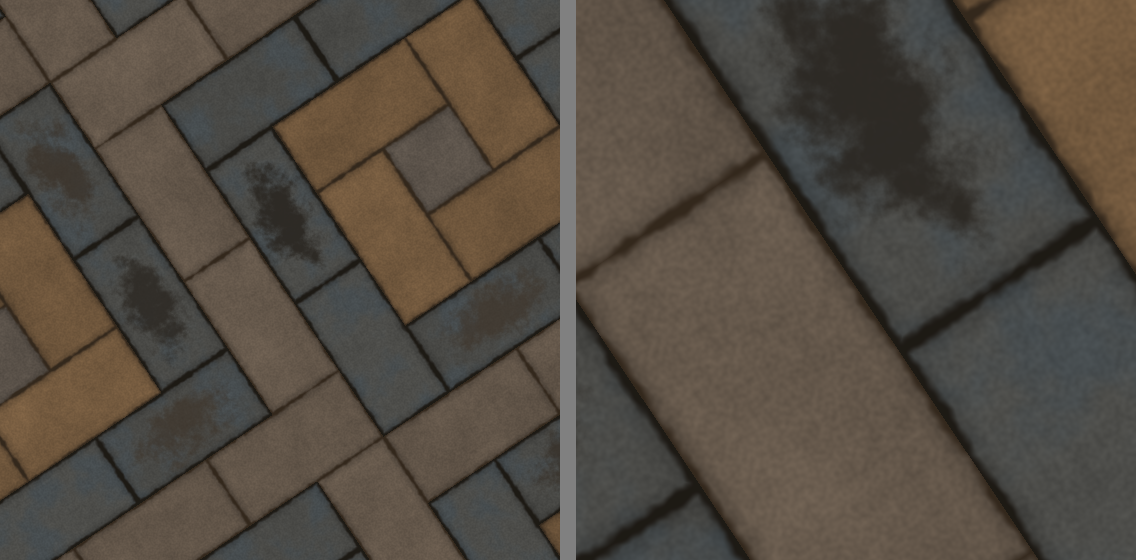
Left, the full canvas; right, a detail of the centre.
This texture is drawn by a three.js fragment shader. Its source:

```glsl
// Worn paving on a tilted grid: ochre pinwheels of 2x1 pavers in slate rings,
// with brown bands between. Each point finds its paver from its grid cell, then
// a rounded box gives the joint; gradient noise adds grain, chips and stains.
varying vec2 vUv;

const vec2 ORIGIN = vec2(0.7826, 0.715);   // middle of one pinwheel
const float CELL = 0.1427;                 // paver width on the canvas
const float TILT = 0.59;                   // grid angle in radians
const vec3 OCHRE = vec3(0.435, 0.338, 0.235);
const vec3 SLATE = vec3(0.298, 0.298, 0.285);
const vec3 SLATE_BLUE = vec3(0.265, 0.288, 0.298);
const vec3 BROWN = vec3(0.388, 0.338, 0.288);
const vec3 HUB = vec3(0.370, 0.335, 0.300);
const vec3 DARK_JOINT = vec3(0.115, 0.100, 0.080);
const vec3 WARM_JOINT = vec3(0.200, 0.155, 0.110);
const vec3 BLACK_STAIN = vec3(0.165, 0.150, 0.130);
const vec3 RUST_STAIN = vec3(0.240, 0.195, 0.150);
const float DARK_GAP = 0.026;              // half joint widths, in cells
const float WARM_GAP = 0.014;
const float JOINT_BLUR = 0.026;
const float CORNER = 0.035;
const float CHIPPING = 0.022;
const float GRAIN = 0.10;
const vec2 STAIN_BAND = vec2(0.20, 0.75);  // heights where slate is stained

struct Paver { vec2 mid; vec2 halfSize; vec3 colour; bool slate; };

vec2 gradient(vec2 i) {
  float a = 6.28318 * fract(sin(dot(i, vec2(127.1, 311.7))) * 43758.5);
  return vec2(cos(a), sin(a));
}

float gradientNoise(vec2 p) {
  vec2 i = floor(p), f = p - i;
  vec2 w = f * f * f * (f * (f * 6.0 - 15.0) + 10.0);
  vec2 e = vec2(1.0, 0.0);
  float low = mix(dot(gradient(i), f), dot(gradient(i + e), f - e), w.x);
  float high = mix(dot(gradient(i + e.yx), f - e.yx), dot(gradient(i + 1.0), f - 1.0), w.x);
  return mix(low, high, w.y);
}

float fbm(vec2 p) {
  float sum = 0.0, amp = 0.6;
  for (int k = 0; k < 4; k++) {
    sum += amp * gradientNoise(p);
    p = mat2(1.6, 1.2, -1.2, 1.6) * p + 7.3;
    amp *= 0.55;
  }
  return sum;
}

// Middle of the pair of cells holding x, pairs counted from start
float pairMid(float x, float start) {
  return start + 2.0 * floor((x - start + 0.25) / 2.0) + 0.5;
}

// Pavers run clockwise around a square ring of radius r
vec2 ringMid(vec2 c, float r) {
  float inner = r - 0.5;
  if (r < 0.5) return c;
  if (c.y < -inner && c.x < inner) return vec2(pairMid(c.x, -r), c.y);
  if (c.x > inner && c.y < inner) return vec2(c.x, pairMid(c.y, -r));
  if (c.y > inner && c.x > -inner) return vec2(pairMid(c.x, 1.0 - r), c.y);
  return vec2(c.x, pairMid(c.y, 1.0 - r));
}

Paver findPaver(vec2 p) {
  // Strips six cells wide, each stepped by one; two mirrored blocks per strip
  vec2 cell = floor(p + 0.5);
  vec2 c = cell - floor((cell.x + 3.5) / 6.0) * vec2(6.0, 1.0);
  c.y = mod(c.y + 3.5, 12.0) - 3.5;
  vec2 mid = c;
  vec3 colour = BROWN;
  bool slate = false;
  if (c.y < -2.5) mid.x = pairMid(c.x, -3.0);
  else if (c.x < -2.5) {
    if (abs(c.y - 2.0) < 0.5) mid.x = pairMid(c.x, -4.0);
    else mid.y = pairMid(c.y, c.y < 2.0 ? -2.0 : 3.0);
  } else if (abs(c.y - 3.0) < 0.5) mid.x = pairMid(c.x, -2.0);
  else {
    bool mirrored = c.y > 3.5;
    vec2 centre = vec2(0.0, mirrored ? 6.0 : 0.0);
    vec2 flip = vec2(mirrored ? -1.0 : 1.0, 1.0);
    vec2 q = (c - centre) * flip;
    float r = max(abs(q.x), abs(q.y));
    mid = centre + flip * ringMid(q, r);
    slate = r > 1.5;
    colour = slate ? SLATE : (r > 0.5 ? OCHRE : HUB);
  }
  return Paver(mid + cell - c, 0.5 + abs(mid - c), colour, slate);
}

void main() {
  float cs = cos(TILT), sn = sin(TILT);
  vec2 d = (vUv - ORIGIN) / CELL;
  vec2 p = vec2(dot(d, vec2(cs, sn)), dot(d, vec2(sn, -cs)));
  Paver paver = findPaver(p);
  vec2 local = p - paver.mid;
  float pick = fract(dot(paver.mid, vec2(0.60, 0.61)) + 0.25);
  float cloud = fbm(p * 1.7 + 3.0);
  float grain = fbm(p * 13.0);

  // Paver face: tone per paver, blue clouds on slate, fine grain
  vec3 colour = paver.colour * (0.96 + 0.08 * pick);
  if (paver.slate) colour = mix(colour, SLATE_BLUE, smoothstep(-0.15, 0.3, cloud));
  colour *= 1.0 + 0.16 * cloud + GRAIN * (grain + gradientNoise(p * 38.0));

  // Oval stains with ragged edges on some slate pavers
  float height = ORIGIN.y + CELL * dot(paver.mid, vec2(sn, -cs));
  if (paver.slate && pick < 0.85 && height > STAIN_BAND.x && height < STAIN_BAND.y) {
    float oval = length(local / paver.halfSize) + 0.7 * fbm(p * 3.2) + 0.25 * grain;
    float stain = (1.0 - smoothstep(0.25, 0.80, oval)) * (0.50 + 0.55 * pick);
    colour = mix(colour, mix(RUST_STAIN, BLACK_STAIN, smoothstep(0.2, 0.6, pick)), min(stain, 0.9));
  }

  // Joint: soft dirty rim, then the gap with chipped edges
  vec2 box = abs(local) - paver.halfSize + CORNER;
  float inside = CORNER - length(max(box, 0.0)) - min(max(box.x, box.y), 0.0);
  inside += CHIPPING * (gradientNoise(p * 7.0) + 0.6 * gradientNoise(p * 19.0));
  float gap = paver.slate ? DARK_GAP : WARM_GAP;
  colour *= mix(0.84, 1.0, smoothstep(gap, gap + 0.10, inside));
  float face = smoothstep(gap - 0.5 * JOINT_BLUR, gap + JOINT_BLUR, inside);
  colour = mix(paver.slate ? DARK_JOINT : WARM_JOINT, colour, face);
  gl_FragColor = vec4(colour, 1.0);
}
```
